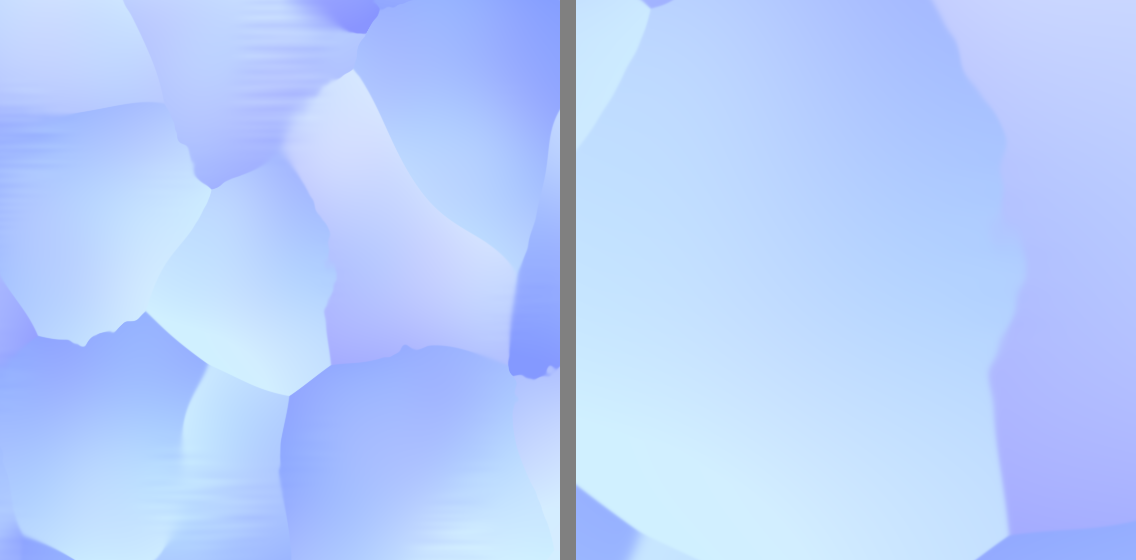
Left: the whole. Right: its middle third, enlarged.
Write a WebGL 2 fragment shader that draws this texture map.

```glsl
#version 300 es
precision highp float;

uniform vec2 u_resolution;
out vec4 fragColor;

const vec2 CELLS = vec2(3.2, 2.8);        // cells across the canvas
const vec2 SEED = vec2(17.0, 42.0);
const float JITTER = 0.92;
const float WARP = 0.27;                  // broad bending of the borders
const float WARP_FREQ = 1.3;
const float RAGGED = 0.08;                // local nicks in the borders
const float RAGGED_FREQ = 7.0;
const float EDGE_SHARP = 0.003;
const float EDGE_SOFT = 0.04;
const float MEAN_LEVEL = 0.59;
const float LEVEL_SPREAD = 0.24;
const float SLOPE = 0.60;
const float BEND = 0.35;
const float CLOUD = 0.2;
const float LEAN = 0.26;                  // turns a ramp may lean off vertical
const float DOWNWARD = 0.6;               // share of ramps paling downward
const float TINT = 0.02;
const float COMB = 0.16;                  // fine streaks along soft borders
const float COMB_FREQ = 26.0;
const vec3 DARK_BLUE = vec3(0.53, 0.59, 1.0);
const vec3 PALE_BLUE = vec3(0.83, 0.93, 1.0);

vec2 hash2(vec2 cell) {
    uvec2 v = uvec2(ivec2(cell)) * 1664525u + 1013904223u;
    v.x += v.y * 1664525u;
    v.y += v.x * 1664525u;
    v ^= v >> 16u;
    v.x += v.y * 1664525u;
    v.y += v.x * 1664525u;
    v ^= v >> 16u;
    return vec2(v >> 8u) / 16777216.0;
}

vec2 direction(float turn) {
    float angle = 6.2831853 * turn;
    return vec2(cos(angle), sin(angle));
}

float cornerSlope(vec2 cell, vec2 offset) {
    return dot(direction(hash2(cell).x), offset);
}

float gradientNoise(vec2 p) {
    vec2 i = floor(p), f = p - i;
    vec2 u = f * f * f * (f * (f * 6.0 - 15.0) + 10.0);
    vec2 e = vec2(1.0, 0.0);
    float low = mix(cornerSlope(i, f), cornerSlope(i + e, f - e), u.x);
    float high = mix(cornerSlope(i + e.yx, f - e.yx),
                     cornerSlope(i + e.xx, f - e.xx), u.x);
    return mix(low, high, u.y);
}

vec2 noise2(vec2 p) {
    return vec2(gradientNoise(p), gradientNoise(p + 57.3));
}

vec2 cellCentre(vec2 cell) {
    return cell + 0.5 + JITTER * (hash2(cell) - 0.5);
}

// Each cell carries its own curved, mostly upright ramp from dark to pale.
vec3 cellColour(vec2 cell, vec2 p, float comb) {
    vec2 look = hash2(cell + 131.0);
    vec2 mood = hash2(cell + 277.0);
    float upright = mood.y < DOWNWARD ? 0.75 : 0.25;
    vec2 axis = direction(upright + LEAN * (look.x - 0.5));
    vec2 local = p - cellCentre(cell);
    float across = dot(local, vec2(-axis.y, axis.x));
    float level = MEAN_LEVEL + LEVEL_SPREAD * (look.y - 0.5)
                + SLOPE * (dot(local, axis) - BEND * across * across)
                + CLOUD * gradientNoise(p * 1.4 + look * 40.0) + comb;
    float tint = mood.x * 2.0 - 1.0 + gradientNoise(p * 1.8 + look * 23.0);
    vec3 colour = mix(DARK_BLUE, PALE_BLUE, clamp(level, 0.0, 1.0));
    return colour + TINT * tint * vec3(1.0, -0.8, 0.0);
}

void main() {
    vec2 p = gl_FragCoord.xy / u_resolution.y * CELLS + SEED;

    // Bent borders with a few ragged stretches
    float nicks = smoothstep(0.0, 0.3, gradientNoise(p * 1.9 + 11.0));
    vec2 ragged = noise2(p * RAGGED_FREQ) + 0.4 * noise2(p * RAGGED_FREQ * 2.3);
    vec2 warped = p + WARP * noise2(p * WARP_FREQ) + RAGGED * nicks * ragged;
    vec2 home = floor(warped);

    float nearest = 9.0;
    for (int k = 0; k < 9; k++) {
        vec2 cell = home + vec2(k % 3 - 1, k / 3 - 1);
        nearest = min(nearest, distance(warped, cellCentre(cell)));
    }

    // Most borders are crisp, some melt away
    float melt = smoothstep(0.1, 0.4, gradientNoise(p * 1.1 + 83.0));
    float softness = mix(EDGE_SHARP, EDGE_SOFT, melt);
    float streaks = COMB * melt * gradientNoise(p * vec2(2.0, COMB_FREQ));

    vec3 sum = vec3(0.0);
    float total = 0.0;
    for (int k = 0; k < 9; k++) {
        vec2 cell = home + vec2(k % 3 - 1, k / 3 - 1);
        float gap = distance(warped, cellCentre(cell)) - nearest;
        float weight = exp(-gap / softness);
        float comb = streaks * exp(-gap * 8.0);
        sum += weight * cellColour(cell, p, comb);
        total += weight;
    }
    fragColor = vec4(sum / total, 1.0);
}
```
